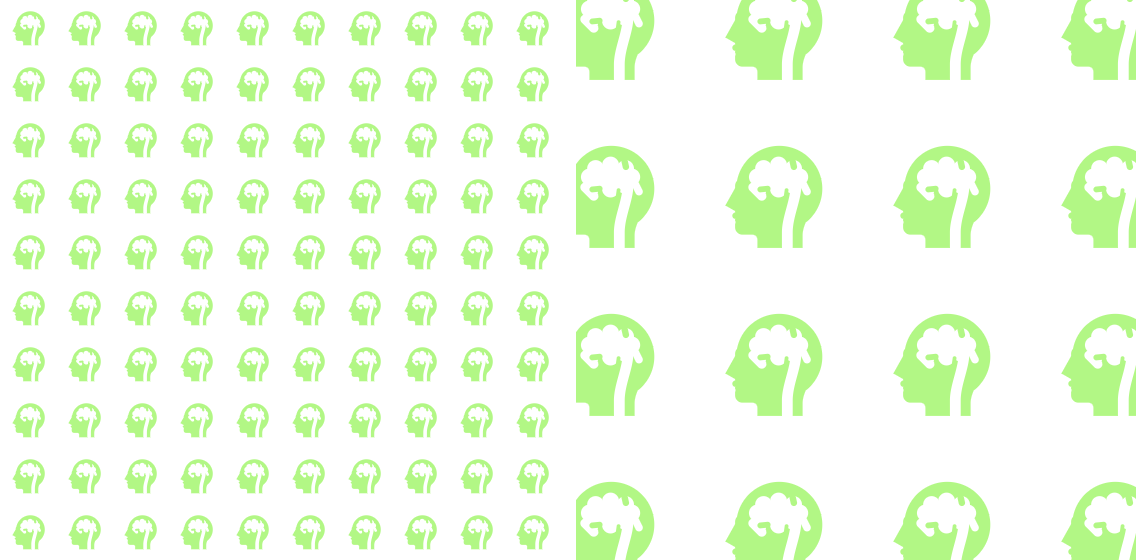
Left, the full canvas; right, a detail of the centre.
This pattern is drawn by a WebGL 1 fragment shader. Its source:

```glsl
precision highp float;
uniform vec2 u_resolution;

const float REPEATS = 10.0;
const float CELL = 115.2;            // cell width in icon units
const float STEM_HALF_WIDTH = 3.7;
const float CLOUD_LOBES = 8.0;
const vec2 CLOUD_CENTER = vec2(4.5, 13.0);
const vec2 CLOUD_RADII = vec2(14.5, 8.2);
const float LOBE_RADIUS = 5.8;
const vec3 PAPER = vec3(1.0);
const vec3 GREEN = vec3(0.70, 0.97, 0.52);

float ellipse(vec2 p, vec2 radii) {
  return (length(p / radii) - 1.0) * min(radii.x, radii.y);
}

float roundBox(vec2 p, vec2 low, vec2 high, float radius) {
  vec2 q = abs(p - 0.5 * (low + high)) - 0.5 * (high - low) + radius;
  return length(max(q, 0.0)) + min(max(q.x, q.y), 0.0) - radius;
}

float capsule(vec2 p, vec2 a, vec2 b, float radius) {
  vec2 ab = b - a;
  float t = clamp(dot(p - a, ab) / dot(ab, ab), 0.0, 1.0);
  return length(p - a - ab * t) - radius;
}

float smoothMin(float a, float b, float k) {
  float h = max(k - abs(a - b), 0.0) / k;
  return min(a, b) - 0.25 * h * h * k;
}

// Signed distance to the line a-b, positive on its left side.
float halfPlane(vec2 p, vec2 a, vec2 b) {
  vec2 d = normalize(b - a);
  return dot(p - a, vec2(-d.y, d.x));
}

float headShape(vec2 p) {
  float skull = ellipse(p - vec2(5.0, 5.0), vec2(29.5, 29.4));

  // Face and neck, cut at the back by the curve of the nape
  float face = roundBox(p, vec2(-25.3, -26.5), vec2(45.0, 12.0), 5.0);
  float neck = roundBox(p, vec2(-10.0, -35.6), vec2(45.0, 0.0), 0.2);
  float nape = mix(21.0, 33.8, smoothstep(-27.0, 7.0, p.y));
  float lower = max(smoothMin(face, neck, 4.0), (p.x - nape) * 0.9);

  // Pointed nose and the dent of the mouth
  vec2 tip = vec2(-32.0, -6.5);
  float nose = max(halfPlane(p, vec2(-25.0, 6.0), tip) * -1.0,
                   halfPlane(p, tip, vec2(-25.0, -10.5)) * -1.0);
  nose = max(nose, p.x + 20.0);
  float lips = length(p - vec2(-25.0, -13.5)) - 2.2;
  float dent = length(p - vec2(-27.2, -18.0)) - 2.2;
  lower = max(min(lower, lips), -dent);
  return min(min(skull, lower), nose);
}

float brainShape(vec2 p) {
  // Scalloped cloud: a core with lobes around it
  vec2 q = p - CLOUD_CENTER;
  float brain = ellipse(q, CLOUD_RADII);
  for (float i = 0.0; i < CLOUD_LOBES; i++) {
    float angle = 6.28318 * i / CLOUD_LOBES;
    vec2 lobe = CLOUD_RADII * vec2(cos(angle), sin(angle));
    brain = min(brain, length(q - lobe) - LOBE_RADIUS);
  }
  brain = min(brain, capsule(p, vec2(-13.0, 6.0), vec2(-7.0, 0.0), 3.2));
  brain = min(brain, capsule(p, vec2(20.0, 11.0), vec2(24.0, 3.0), 2.6));

  // Folds cut into the cloud
  float folds = capsule(p, vec2(-8.0, 4.5), vec2(-3.0, 5.0), 2.0);
  folds = min(folds, capsule(p, vec2(-3.0, 5.0), vec2(-2.0, -3.0), 1.5));
  folds = min(folds, capsule(p, vec2(13.0, 29.0), vec2(15.0, 20.0), 2.2));
  folds = min(folds, capsule(p, vec2(9.0, -3.0), vec2(10.0, 4.0), 1.3));
  brain = max(brain, -folds);

  // Curved stem running down through the neck
  float stemX = 10.5 + 6.0 * smoothstep(-25.0, 8.0, p.y);
  float stem = max(abs(p.x - stemX) - STEM_HALF_WIDTH, p.y - 9.0);
  return min(brain, stem);
}

void main() {
  vec2 uv = gl_FragCoord.xy / u_resolution;
  vec2 p = (fract(uv * REPEATS) - 0.5) * CELL;
  float pixel = CELL * REPEATS / min(u_resolution.x, u_resolution.y);

  float icon = max(headShape(p), -brainShape(p));
  float coverage = clamp(0.5 - icon / pixel, 0.0, 1.0);
  gl_FragColor = vec4(mix(PAPER, GREEN, coverage), 1.0);
}
```
